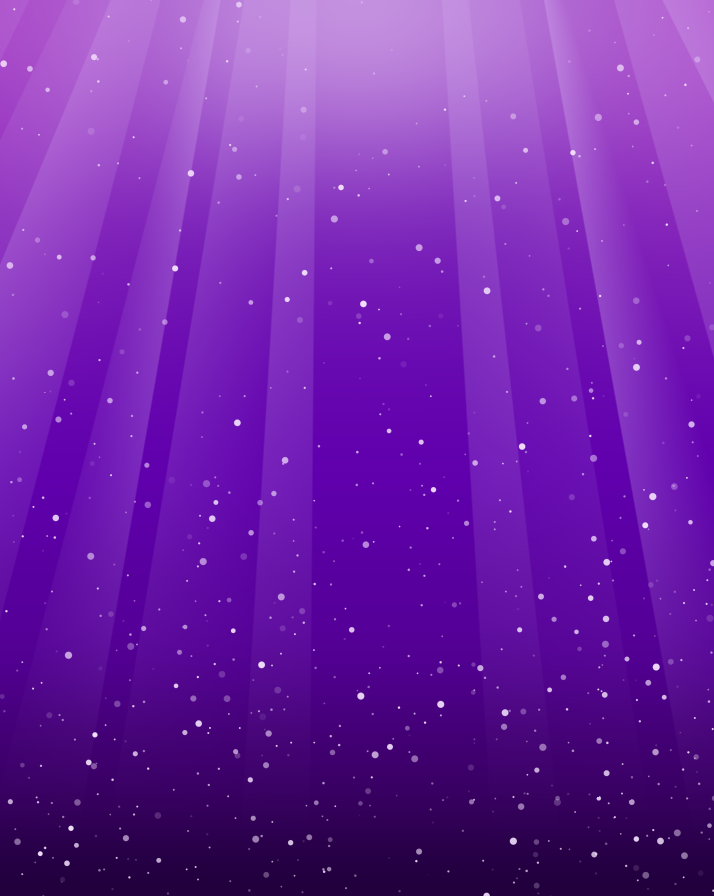
Write a WebGL 1 fragment shader that draws this background.

```glsl
precision highp float;

uniform vec2 u_resolution;

const vec3 FLOOR_COLOR = vec3(0.13, 0.0, 0.24);
const vec3 DEEP_COLOR = vec3(0.23, 0.0, 0.40);
const vec3 LOW_COLOR = vec3(0.335, 0.0, 0.60);
const vec3 MID_COLOR = vec3(0.375, 0.0, 0.68);
const vec3 HIGH_COLOR = vec3(0.43, 0.06, 0.70);
const vec3 TOP_COLOR = vec3(0.55, 0.18, 0.75);
const vec3 CORNER_COLOR = vec3(0.76, 0.32, 0.80);
const vec3 RAY_COLOR = vec3(0.86, 0.74, 0.96);
const vec3 GLOW_COLOR = vec3(0.90, 0.80, 0.95);
const vec3 DOT_COLOR = vec3(0.97, 0.91, 1.0);
const float GLOW_STRENGTH = 0.62;
const vec2 GLOW_SIZE = vec2(0.38, 0.21);
const float CORNER_STRENGTH = 0.42;
const float BIG_CELLS = 26.0;
const float SMALL_CELLS = 42.0;
const float BIG_RADIUS = 0.0040;
const float SMALL_RADIUS = 0.0014;

float hash(vec2 p) {
  return fract(sin(dot(p, vec2(127.1, 311.7))) * 43758.5453);
}

// Vertical gradient, from the dark floor to the lit top
vec3 backdrop(float y) {
  vec3 color = mix(FLOOR_COLOR, DEEP_COLOR, smoothstep(0.0, 0.15, y));
  color = mix(color, LOW_COLOR, smoothstep(0.10, 0.32, y));
  color = mix(color, MID_COLOR, smoothstep(0.28, 0.50, y));
  color = mix(color, HIGH_COLOR, smoothstep(0.45, 0.75, y));
  return mix(color, TOP_COLOR, smoothstep(0.70, 1.0, y));
}

// Ray between two slanted edges, each given as x at the top and the bottom;
// strength runs from the left edge to the right edge
float ray(vec2 uv, vec2 left, vec2 right, vec2 strength) {
  float a = mix(left.y, left.x, uv.y);
  float b = mix(right.y, right.x, uv.y);
  float soft = max(0.0015, 0.75 / u_resolution.x);
  float inside = smoothstep(-soft, soft, uv.x - a)
               * smoothstep(-soft, soft, b - uv.x);
  float across = clamp((uv.x - a) / max(b - a, 0.001), 0.0, 1.0);
  return inside * mix(strength.x, strength.y, across);
}

float rays(vec2 uv) {
  // Left fan
  float light = ray(uv, vec2(-0.40, -1.2), vec2(0.041, -0.56), vec2(0.10));
  light += ray(uv, vec2(0.094, -0.506), vec2(0.225, -0.10), vec2(0.10, 0.14));
  light += ray(uv, vec2(0.155, -0.37), vec2(0.225, -0.10), vec2(0.16, 0.0));
  light += ray(uv, vec2(0.285, -0.04), vec2(0.309, 0.094), vec2(0.10, 0.25));
  light += ray(uv, vec2(0.342, 0.136), vec2(0.407, 0.332), vec2(0.16, 0.03));
  light += ray(uv, vec2(0.407, 0.332), vec2(0.443, 0.433), vec2(0.21, 0.16));
  // Right fan
  light += ray(uv, vec2(0.619, 0.694), vec2(0.656, 0.794), vec2(0.18, 0.21));
  light += ray(uv, vec2(0.656, 0.794), vec2(0.728, 0.928), vec2(0.07, 0.11));
  light += ray(uv, vec2(0.762, 0.987), vec2(0.790, 1.188), vec2(0.30, 0.0));
  light += ray(uv, vec2(0.860, 1.21), vec2(1.40, 2.3), vec2(0.18, 0.10));
  light += ray(uv, vec2(0.928, 1.554), vec2(1.10, 1.9), vec2(0.20, 0.0));
  return light * smoothstep(0.04, 0.62, uv.y);
}

// One jittered dot per grid cell, kept more often near the floor
float dots(vec2 p, vec2 uv, float cells, float radius, float seed) {
  vec2 cell = floor(p * cells);
  vec2 key = cell + seed;
  vec2 center = cell + 0.16 + 0.68 * vec2(hash(key), hash(key + 17.3));
  float density = mix(0.34, 0.10, smoothstep(0.05, 0.75, uv.y))
                + 0.08 * uv.x * (1.0 - uv.y);
  float present = step(hash(key + 41.7), density);
  float size = radius * mix(0.6, 1.0, hash(key + 63.1));
  float alpha = mix(0.08, 0.95, hash(key + 89.9));
  float pixel = 0.7 / u_resolution.y;
  float d = length(p - center / cells);
  return present * alpha * (1.0 - smoothstep(size - pixel, size + pixel, d));
}

void main() {
  vec2 uv = gl_FragCoord.xy / u_resolution;
  vec2 p = gl_FragCoord.xy / u_resolution.y;

  // Backdrop with tinted upper corners
  vec3 color = backdrop(uv.y);
  float side = smoothstep(0.15, 0.5, abs(uv.x - 0.5));
  color = mix(color, CORNER_COLOR,
              CORNER_STRENGTH * side * smoothstep(0.45, 1.0, uv.y));

  // Glow from above, then the fan of rays
  vec2 g = (uv - vec2(0.5, 1.0)) / GLOW_SIZE;
  color = mix(color, GLOW_COLOR, GLOW_STRENGTH * exp(-dot(g, g)));
  color = mix(color, RAY_COLOR, rays(uv));

  // Floating dots: each pass adds a coarse and a fine layer
  for (int i = 0; i < 2; i++) {
    float seed = 7.0 + 31.0 * float(i);
    vec2 shifted = p + 0.37 * float(i);
    float big = dots(shifted, uv, BIG_CELLS, BIG_RADIUS, seed);
    float small = dots(shifted, uv, SMALL_CELLS, SMALL_RADIUS, seed + 113.0);
    color = mix(color, DOT_COLOR, max(big, small));
  }

  gl_FragColor = vec4(color, 1.0);
}
```
